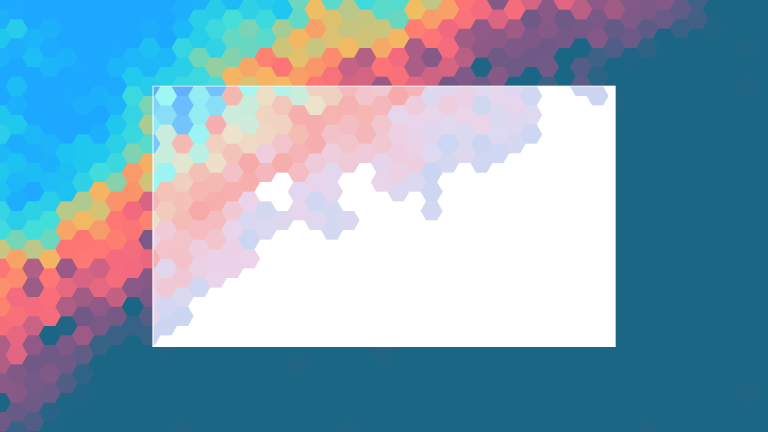
Reproduce this background procedurally as a WebGL 2 fragment shader.

```glsl
#version 300 es
precision highp float;
// Hexagon mosaic sweeping from blue through coral to teal, with a pale framed panel.
#define ROW 0.04437        // hexagon height, in canvas heights
#define RAMP_START 0.33    // sweep position of the first colour
#define RAMP_STEP 0.09     // sweep distance between colours
#define PANEL_SHIFT 0.16   // delay of the pale colours inside the panel
#define EDGE 1.03          // sweep position where the mosaic ends
#define JITTER 0.11        // colour variation per hexagon
#define STRAY 0.12         // share of hexagons with a stray colour
#define BORDER 0.0028      // panel outline width
#define SAMPLES 3          // antialiasing samples per axis

uniform vec2 u_resolution;
out vec4 fragColor;

const vec3 TEAL = vec3(0.11, 0.40, 0.52);
const vec2 PANEL_MIN = vec2(0.353, 0.198);
const vec2 PANEL_MAX = vec2(1.425, 0.803);
const vec3 VIVID[8] = vec3[8](
  vec3(0.11, 0.66, 1.00), vec3(0.12, 0.78, 0.94), vec3(0.27, 0.87, 0.85), vec3(0.95, 0.74, 0.38),
  vec3(1.00, 0.47, 0.45), vec3(0.95, 0.41, 0.50), vec3(0.57, 0.35, 0.53), vec3(0.44, 0.35, 0.53));
const vec3 PALE[8] = vec3[8](
  vec3(0.38, 0.69, 1.00), vec3(0.62, 0.97, 0.95), vec3(0.93, 0.89, 0.79), vec3(0.97, 0.66, 0.66),
  vec3(0.95, 0.77, 0.80), vec3(0.92, 0.83, 0.92), vec3(0.86, 0.85, 0.94), vec3(0.80, 0.84, 0.95));

float hash(vec2 p) {
  vec3 q = fract(p.xyx * vec3(0.1031, 0.1030, 0.0973));
  q += dot(q, q.yzx + 33.33);
  return fract((q.x + q.y) * q.z);
}

float corner(vec2 cell, vec2 offset) {
  float a = 6.2832 * hash(cell + 17.0);
  return dot(vec2(cos(a), sin(a)), offset);
}

float gradientNoise(vec2 p) {
  vec2 i = floor(p), f = fract(p), s = f * f * (3.0 - 2.0 * f), e = vec2(1, 0);
  return mix(mix(corner(i, f), corner(i + e, f - e), s.x),
             mix(corner(i + e.yx, f - e.yx), corner(i + 1.0, f - 1.0), s.x), s.y);
}

// Centre of the flat-topped hexagon containing p: nearest of two offset lattices.
vec2 hexCenter(vec2 p) {
  vec2 period = ROW * vec2(1.73205, 1.0);
  vec2 a = round(p / period) * period;
  vec2 b = (floor(p / period) + 0.5) * period;
  return distance(p, a) < distance(p, b) ? a : b;
}

float bump(vec2 c, float x, float y, float radius) {
  vec2 q = (c - vec2(x, y)) / radius;
  return exp(-dot(q, q));
}

vec3 ramp(vec3 colors[8], float position) {
  float t = clamp((position - RAMP_START) / RAMP_STEP, 0.0, 6.999);
  int i = int(t);
  return mix(colors[i], colors[i + 1], fract(t));
}

// Local bends of the colour bands.
float colorBend(vec2 c) {
  return 0.11 * bump(c, 0.77, 0.02, 0.09) - 0.10 * bump(c, 0.88, 0.07, 0.10)
       - 0.09 * bump(c, 0.17, 0.28, 0.12) + 0.09 * bump(c, 0.00, 0.31, 0.09)
       - 0.13 * bump(c, 0.08, 0.46, 0.10) + 0.34 * bump(c, 0.00, 0.05, 0.15)
       + 0.11 * bump(c, 0.51, 0.07, 0.12) + 0.12 * bump(c, 0.64, 0.15, 0.05)
       + 0.20 * bump(c, 0.82, 0.165, 0.04) + 0.20 * bump(c, 0.95, 0.127, 0.04)
       + 0.12 * bump(c, 0.32, 0.25, 0.05) + 0.10 * bump(c, 1.15, 0.10, 0.10)
       + 0.15 * bump(c, 0.74, 0.46, 0.06) + 0.10 * bump(c, 0.60, 0.50, 0.06);
}

// Notches and drips along the end of the mosaic inside the panel.
float edgeBend(vec2 c) {
  return 0.35 * bump(c, 0.637, 0.44, 0.04) + 0.30 * bump(c, 0.825, 0.43, 0.045)
       + 0.25 * bump(c, 0.67, 0.57, 0.055) + 0.08 * bump(c, 0.52, 0.71, 0.07)
       - 0.13 * bump(c, 1.17, 0.30, 0.14) - 0.20 * bump(c, 0.93, 0.39, 0.03)
       - 0.40 * bump(c, 1.00, 0.443, 0.022) - 0.40 * bump(c, 1.00, 0.488, 0.022)
       + 0.35 * bump(c, 1.30, 0.24, 0.05) - 0.30 * bump(c, 1.37, 0.21, 0.03);
}

// p is measured in canvas heights from the upper left.
vec3 scene(vec2 p) {
  vec2 c = hexCenter(p);
  vec2 id = round(c / (ROW * vec2(0.866025, 0.5))) + 100.0;
  float rnd = hash(id), other = hash(id + 41.0);
  float sweep = c.x / 1.597 + c.y / 0.995;
  float tone = sweep + colorBend(c) + JITTER * (rnd - 0.5) + 0.04 * gradientNoise(c * 9.0 + 5.0);
  tone += 0.13 * step(other, STRAY) * smoothstep(0.40, 0.55, sweep);
  float rough = 0.07 * gradientNoise(c * 13.0) + 0.05 * (other - 0.5);
  // Vivid hexagons dissolve into teal, with holes near the end and faint strays beyond.
  float fade = sweep + rough + 0.09 * bump(c, 0.25, 0.79, 0.13);
  fade += 0.3 * step(0.82, other) * smoothstep(0.80, 0.86, sweep) * smoothstep(0.06, 0.10, c.y);
  float cover = 1.0 - smoothstep(EDGE - 0.06, EDGE + 0.04, fade);
  cover = max(cover, 0.06 * step(0.975, rnd));
  vec3 color = mix(TEAL, ramp(VIVID, tone), cover);
  // Panel: pale hexagons on white inside a thin outline.
  vec2 inset = min(p - PANEL_MIN, PANEL_MAX - p);
  float inside = min(inset.x, inset.y);
  if (inside > 0.0) {
    float filled = step(sweep + edgeBend(c) + 0.4 * rough, EDGE);
    color = mix(vec3(1), ramp(PALE, tone - PANEL_SHIFT), filled);
    if (inside < BORDER) color = mix(color, vec3(1), 0.7);
  }
  return color;
}

void main() {
  vec3 sum = vec3(0);
  for (int k = 0; k < SAMPLES * SAMPLES; k++) {
    vec2 offset = (vec2(k % SAMPLES, k / SAMPLES) + 0.5) / float(SAMPLES) - 0.5;
    vec2 p = (gl_FragCoord.xy + offset) / u_resolution.y;
    sum += scene(vec2(p.x, 1.0 - p.y));
  }
  fragColor = vec4(sum / float(SAMPLES * SAMPLES), 1.0);
}
```
